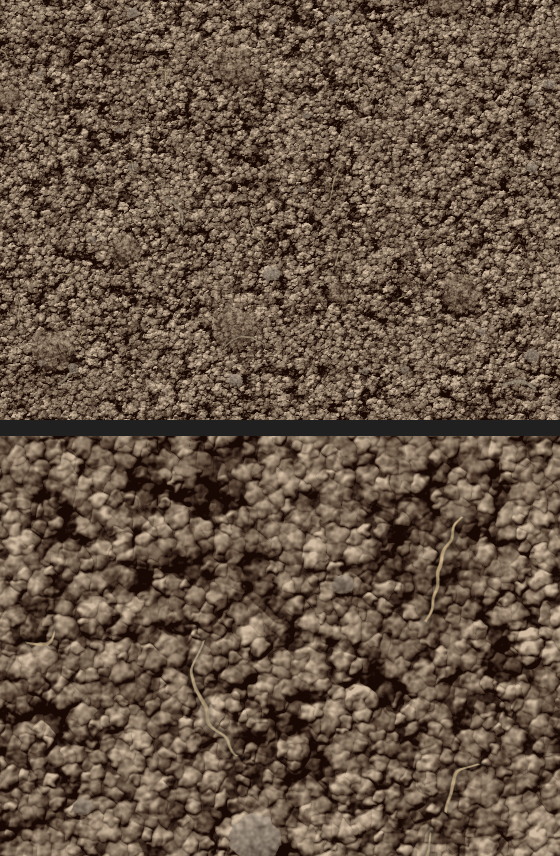
Top: the whole. Bottom: its middle third, enlarged.
Reproduce this texture procedurally as a Shadertoy shader.

```glsl
// Loose crumbly soil: rough grains on clusters form a height field lit from
// above, with dark pits between them. Clods, pebbles and pale roots are
// scattered on top, and one tone value runs through a brown colour ramp.

#define GRAIN_SIZE 0.0112
#define CLUSTER_SIZE 0.028
#define CLOD_SPACING 0.33
#define PEBBLE_SPACING 0.11
#define ROOT_COUNT 30
#define BASE_TONE 0.448
#define CONTRAST 1.12
#define LIGHT_GAIN 0.19
#define LIGHT_DIR vec2(-0.35, 0.94)
#define ROUGHNESS 0.20

vec2 hash2(vec2 p) {
    vec3 q = fract(p.xyx * vec3(0.1031, 0.1030, 0.0973));
    q += dot(q, q.yzx + 33.33);
    return fract((q.xx + q.yz) * q.zy);
}

float gradAt(vec2 cell, vec2 f, vec2 corner) {
    return dot(hash2(cell + corner + 71.0) * 2.0 - 1.0, f - corner);
}

// Gradient noise, roughly -0.6 to 0.6
float noise(vec2 p) {
    vec2 i = floor(p), f = fract(p);
    vec2 u = f * f * f * (f * (f * 6.0 - 15.0) + 10.0);
    float low = mix(gradAt(i, f, vec2(0, 0)), gradAt(i, f, vec2(1, 0)), u.x);
    float high = mix(gradAt(i, f, vec2(0, 1)), gradAt(i, f, vec2(1, 1)), u.x);
    return mix(low, high, u.y);
}

// Overlapping round domes: x = height 0..1, y = random id of the top dome
vec2 crumbs(vec2 p) {
    vec2 cell = floor(p), best = vec2(0.0);
    for (int y = -1; y <= 1; y++)
    for (int x = -1; x <= 1; x++) {
        vec2 c = cell + vec2(x, y);
        vec2 rnd = hash2(c + 13.0);
        vec2 d = p - c - hash2(c + 37.0);
        float r = mix(0.5, 0.95, rnd.x);
        float h = mix(0.5, 1.0, rnd.y) * (1.0 - dot(d, d) / (r * r));
        if (h > best.x) best = vec2(h, rnd.x);
    }
    return best;
}

// x = total height, y = cluster height, z = grain height, w = grain id
vec4 relief(vec2 p) {
    vec2 warp = vec2(noise(p * 60.0), noise(p * 60.0 + 19.0));
    vec2 rough = vec2(noise(p * 150.0 + 3.0), noise(p * 150.0 + 27.0));
    float cluster = crumbs((p + 0.014 * warp + 0.003 * rough) / CLUSTER_SIZE).x;
    float packed = smoothstep(-0.05, 0.35, noise(p * 8.0 + 5.0));
    cluster = mix(cluster, 0.65, 0.6 * packed);
    vec2 grain = crumbs((p + 0.003 * warp.yx + 0.0055 * rough) / GRAIN_SIZE);
    float mound = noise(p * 9.0 + 40.0);
    float h = 0.02 * mound + 0.009 * cluster + 0.0038 * grain.x + 0.0012 * rough.x;
    return vec4(h, cluster, grain);
}

// Sparse lumps: xy = offset from the centre in radii, z = id, w = radius
vec4 lumps(vec2 p, float spacing, float chance, vec2 radii) {
    vec2 cell = floor(p / spacing);
    vec4 best = vec4(9.0, 9.0, 0.0, 1.0);
    for (int y = -1; y <= 1; y++)
    for (int x = -1; x <= 1; x++) {
        vec2 c = cell + vec2(x, y);
        vec2 rnd = hash2(c + spacing * 900.0);
        if (rnd.x > chance) continue;
        float r = mix(radii.x, radii.y, rnd.y * rnd.y);
        vec2 d = (p - (c + hash2(c + 53.0)) * spacing) / r;
        d *= vec2(mix(0.85, 1.05, rnd.y), 1.1);
        d *= 1.0 + 0.4 * noise(d * 1.3 + rnd * 50.0) + 0.2 * noise(d * 3.5 + rnd * 90.0);
        if (dot(d, d) < dot(best.xy, best.xy)) best = vec4(d, rnd.y, r);
    }
    return best;
}

vec3 soilRamp(float tone) {
    vec3 pit = vec3(0.11, 0.05, 0.03), shade = vec3(0.35, 0.27, 0.21);
    vec3 earth = vec3(0.45, 0.38, 0.31), dry = vec3(0.69, 0.61, 0.52);
    tone = clamp(tone, 0.09, 0.82);
    vec3 col = mix(pit, shade, (min(tone, 0.35) - 0.11) / 0.24);
    col += (earth - shade) * clamp((tone - 0.35) / 0.10, 0.0, 1.0);
    return col + (dry - earth) * max(tone - 0.45, 0.0) / 0.24;
}

void mainImage(out vec4 fragColor, in vec2 fragCoord) {
    vec2 p = fragCoord / iResolution.y;
    float aspect = iResolution.x / iResolution.y;
    float px = 1.0 / iResolution.y;
    float fine = noise(p * 170.0) + 0.6 * noise(p * 310.0 + 9.0);

    // Crumbs: slope light, cavity shade and a tint per grain
    vec4 ground = relief(p);
    float stride = 0.002;
    float lit = (ground.x - relief(p + LIGHT_DIR * stride).x) / stride;
    float tone = LIGHT_GAIN * lit + 0.23 * (ground.y - 0.52);
    tone += 0.36 * (ground.z - 0.52) + 0.08 * (ground.w - 0.5);
    tone += ROUGHNESS * fine + 0.06 * noise(p * 5.0);
    tone -= 0.13 * smoothstep(0.22, 0.0, ground.y);
    tone = BASE_TONE + CONTRAST * tone;

    // Clods: large grainy lumps with a shadow beneath
    vec4 clod = lumps(p, CLOD_SPACING, 0.42, vec2(0.030, 0.058));
    float cover = smoothstep(1.0, 0.85, length(clod.xy));
    tone -= 0.22 * smoothstep(1.05, 0.8, length(clod.xy + vec2(0.0, 0.25))) * (1.0 - cover);
    float clodTone = 0.45 + 0.10 * clod.y + 0.2 * (ground.z - 0.5) + 0.25 * fine;
    tone = mix(tone, clodTone + 0.25 * noise(p * 45.0), 0.7 * cover);

    // Pebbles: small smooth lumps, slightly greyer
    vec4 stone = lumps(p, PEBBLE_SPACING, 0.26, vec2(0.007, 0.022));
    float edge = 1.2 * px / stone.w;
    float body = smoothstep(1.0 + edge, 1.0 - edge, length(stone.xy));
    tone -= 0.2 * smoothstep(1.15, 0.8, length(stone.xy + vec2(0.0, 0.35))) * (1.0 - body);
    float stoneTone = 0.48 + 0.1 * stone.z + 0.12 * stone.y + 0.2 * fine;
    tone = mix(tone, stoneTone, 0.8 * body);
    vec3 col = soilRamp(tone);
    col = mix(col, vec3(dot(col, vec3(0.3, 0.6, 0.1))), 0.25 * body);

    // Roots: bent pale strands, a few of them thick
    for (int i = 0; i < ROOT_COUNT; i++) {
        float id = float(i);
        vec2 a = hash2(vec2(id, 3.0)), b = hash2(vec2(id, 8.0)), c = hash2(vec2(id, 21.0));
        float turn = 6.2832 * b.x, halfLen = mix(0.012, 0.052, b.y * b.y);
        vec2 q = p - a * vec2(aspect, 1.0);
        q = mat2(cos(turn), sin(turn), -sin(turn), cos(turn)) * q;
        q.y += (c.y - 0.5) * q.x * q.x / halfLen + 0.013 * noise(vec2(q.x * 50.0, id * 7.3));
        float width = mix(0.0015, 0.007, pow(c.x, 10.0)) * (1.0 - 0.4 * abs(q.x) / halfLen);
        float d = max(abs(q.y) - width, abs(q.x) - halfLen);
        col *= 1.0 - 0.25 * smoothstep(0.005, 0.0, d);
        vec3 bark = mix(vec3(0.76, 0.66, 0.50), vec3(0.57, 0.52, 0.45), c.x * c.x);
        bark *= 1.0 + 0.3 * fine;
        col = mix(col, bark, 0.9 * smoothstep(px, -px, d));
    }
    fragColor = vec4(clamp(col, 0.0, 1.0), 1.0);
}
```
